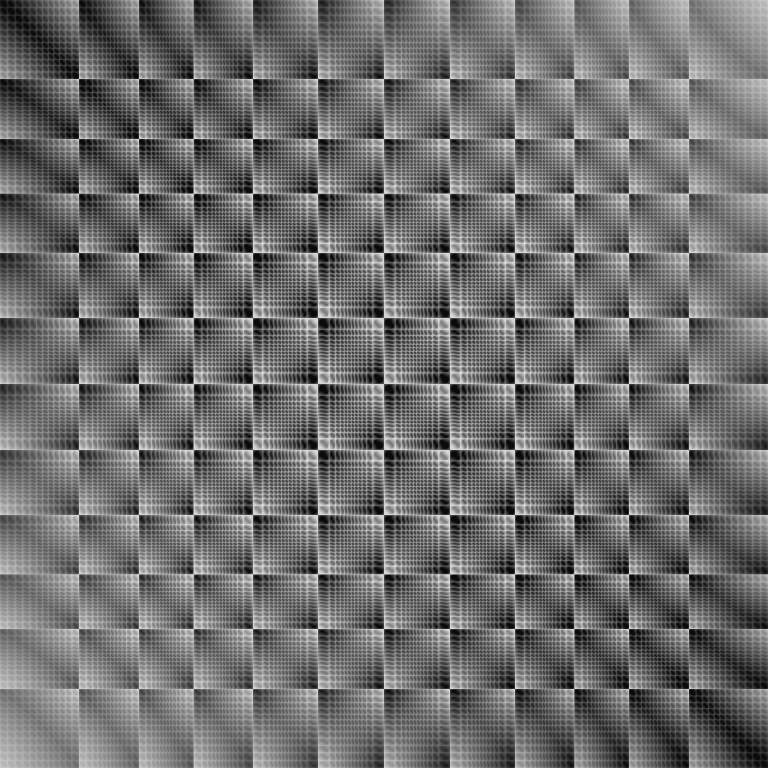
Write a Shadertoy shader that draws this pattern.

```glsl
const float TAU = 6.2831853;
const float CELLS = 12.0;
const int SAMPLES = 3;

// Uneven spacing of the large grid, symmetric about the centre
vec2 warpGrid(vec2 p) {
    return p - 0.0070 * sin(TAU * p)
             - 0.0118 * sin(2.0 * TAU * p)
             - 0.0043 * sin(3.0 * TAU * p);
}

// Widens the outer subcells and tightens the middle ones
vec2 warpCell(vec2 p, vec2 strength) {
    return p - strength * sin(TAU * p) / TAU;
}

// Signed shade: a saddle blended with a dark diagonal crease
float tileShade(vec2 p, float crease) {
    vec2 s = 2.0 * p - 1.0;
    float saddle = -s.x * s.y;
    float fold = 2.0 * abs(p.x - p.y) - 0.8;
    return mix(saddle, fold, crease);
}

// Dark diagonal lens inside a light rounded outline
float meshShade(vec2 p) {
    vec2 s = abs(2.0 * p - 1.0);
    vec2 s2 = s * s;
    float outline = min(dot(s2, s2), 1.0);
    return 2.0 * max(abs(p.x - p.y), outline) - 1.05;
}

float weave(vec2 p) {
    vec2 side = 2.0 * p - 1.0;
    float lean = -side.x * side.y;
    float reach = max(abs(side.x), abs(side.y));
    float spread = reach * reach;

    // Large cells and the smaller cells nested inside them
    vec2 cell = fract(CELLS * warpGrid(p));
    vec2 strength = 0.62 * (1.0 - side * side);
    vec2 subcell = fract(CELLS * warpCell(cell, strength));

    // Broad saddle, cell saddle and fine mesh
    float calm = 1.0 - 0.6 * max(lean, 0.0);
    float broad = 0.16 * lean;
    float medium = mix(0.42, 0.30, spread) * calm * tileShade(cell, abs(lean));
    float fine = mix(0.26, 0.09, spread) * calm * meshShade(subcell);
    return 0.46 + broad + medium + fine;
}

void mainImage(out vec4 fragColor, in vec2 fragCoord) {
    // Average a small grid of samples to smooth the edges
    float shade = 0.0;
    for (int j = 0; j < SAMPLES; j++) {
        for (int i = 0; i < SAMPLES; i++) {
            vec2 offset = (vec2(i, j) + 0.5) / float(SAMPLES) - 0.5;
            vec2 p = (fragCoord + offset) / iResolution.xy;
            shade += weave(vec2(p.x, 1.0 - p.y));
        }
    }
    shade /= float(SAMPLES * SAMPLES);
    fragColor = vec4(vec3(clamp(shade, 0.04, 0.84)), 1.0);
}
```
